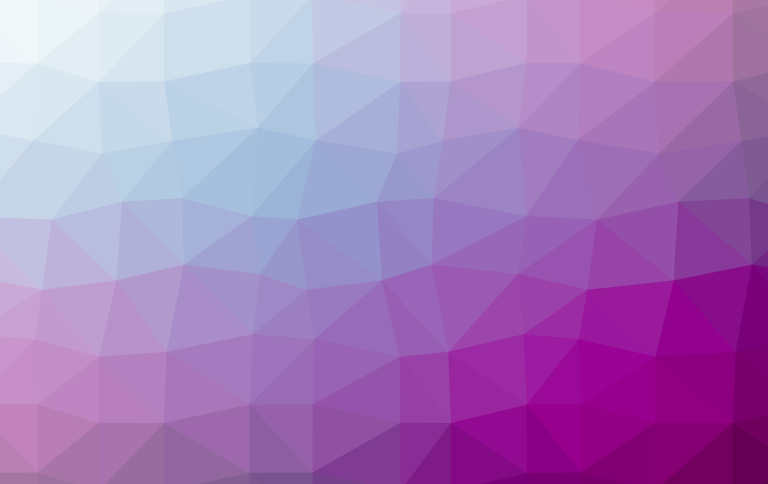
Give the GLSL for this background, as a Shadertoy shader.

```glsl
const vec2 GRID = vec2(11.05, 7.09);   // mesh cells across the canvas
const vec2 MARGIN = vec2(0.65, 0.06);  // offset of the first vertex

// Pale blue through violet to dark plum
vec3 palette(float t) {
    vec3 stops[9] = vec3[9](
        vec3(0.97, 0.99, 0.99), vec3(0.87, 0.92, 0.95), vec3(0.73, 0.82, 0.90),
        vec3(0.61, 0.72, 0.85), vec3(0.57, 0.53, 0.78), vec3(0.61, 0.33, 0.69),
        vec3(0.61, 0.17, 0.61), vec3(0.58, 0.05, 0.50), vec3(0.33, -0.05, 0.27));
    float s = clamp(t, 0.0, 1.0) * 8.0;
    int k = min(int(s), 7);
    return mix(stops[k], stops[k + 1], s - float(k));
}

// Average of a horizontal and a vertical gradient, with deeper magentas
vec3 facetColor(vec2 center) {
    vec2 uv = (center + MARGIN) / GRID;
    vec3 color = 0.5 * (palette(uv.x) + palette(uv.y));
    color.g -= 0.15 * (1.0 - smoothstep(0.1, 0.35, color.g));
    return clamp(color, 0.0, 1.0);
}

// Grid point displaced by sines whose phase drifts from row to row
vec2 meshVertex(vec2 id) {
    float row = id.y - 3.3;
    float phase = 3.2 * exp(-row * row / 1.2) - 0.8;
    float columnShift = mod(id.x, 2.0) < 0.5 ? -0.29 * sin(0.314 * id.x) : -0.06;
    return id + vec2(columnShift + 0.17 * sin(0.8 * id.x + phase - 1.6),
                     0.19 * sin(1.57 * id.x + phase));
}

float edgeDistance(vec2 p, vec2 a, vec2 b) {
    vec2 e = normalize(b - a), d = p - a;
    return e.x * d.y - e.y * d.x;
}

// Facet colour weighted by its antialiased coverage
vec4 facet(vec2 p, vec2 a, vec2 b, vec2 c, float pixel) {
    float inside = min(edgeDistance(p, a, b),
                       min(edgeDistance(p, b, c), edgeDistance(p, c, a)));
    float coverage = clamp(0.5 + inside / pixel, 0.0, 1.0);
    return coverage * vec4(facetColor((a + b + c) / 3.0), 1.0);
}

void mainImage(out vec4 fragColor, in vec2 fragCoord) {
    vec2 uv = fragCoord / iResolution.xy;
    vec2 p = vec2(uv.x, 1.0 - uv.y) * GRID - MARGIN;
    float pixel = GRID.y / iResolution.y;
    vec4 sum = vec4(0.0);

    // Split each nearby quad along its shorter diagonal
    for (int y = -1; y <= 1; y++) {
        for (int x = -1; x <= 1; x++) {
            vec2 id = floor(p) + vec2(x, y);
            vec2 a = meshVertex(id);
            vec2 b = meshVertex(id + vec2(1.0, 0.0));
            vec2 c = meshVertex(id + vec2(1.0, 1.0));
            vec2 d = meshVertex(id + vec2(0.0, 1.0));
            if (distance(a, c) < distance(b, d)) {
                sum += facet(p, a, b, c, pixel) + facet(p, a, c, d, pixel);
            } else {
                sum += facet(p, a, b, d, pixel) + facet(p, b, c, d, pixel);
            }
        }
    }
    fragColor = vec4(sum.rgb / max(sum.a, 0.0001), 1.0);
}
```
